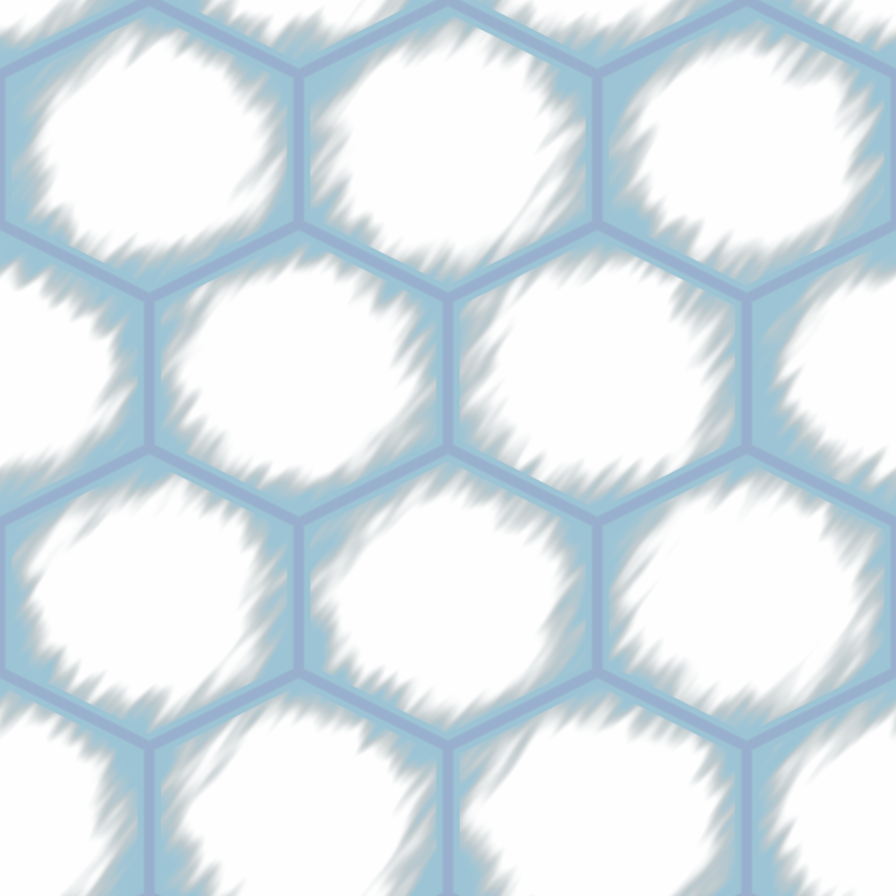
Give the GLSL for this pattern, as a WebGL 1 fragment shader.

```glsl
precision highp float;
// Honeycomb of slightly flattened hexagons, three across and four rows down,
// with blue walls around soft white cores. The cores' rims are feathered by
// sheared gradient noise that wraps at the canvas edges.

uniform vec2 u_resolution;

float hash(vec2 p) {
  return fract(sin(dot(p, vec2(127.1, 311.7))) * 4375.85);
}

// Gradient at a lattice point; a vertical wrap also slides the row by shear
vec2 gradient(vec2 cell, vec2 period, float shear) {
  float turns = floor((cell.y + 0.5) / period.y);
  cell += turns * vec2(shear, -period.y);
  cell.x -= period.x * floor((cell.x + 0.5) / period.x);
  float angle = 6.2832 * hash(cell + period);
  return vec2(cos(angle), sin(angle));
}

// Gradient noise tiling over the unit square, slanted when shear is not zero
float tiledNoise(vec2 uv, vec2 period, float shear) {
  vec2 q = uv * period - vec2(shear * uv.y, 0.0);
  vec2 i = floor(q), f = q - i;
  vec2 e = vec2(1.0, 0.0);
  vec2 w = f * f * f * (f * (f * 6.0 - 15.0) + 10.0);
  float a = dot(gradient(i, period, shear), f);
  float b = dot(gradient(i + e.xy, period, shear), f - e.xy);
  float c = dot(gradient(i + e.yx, period, shear), f - e.yx);
  float d = dot(gradient(i + e.xx, period, shear), f - e.xx);
  return mix(mix(a, b, w.x), mix(c, d, w.x), w.y);
}

// Nearest centre of a rectangular lattice holding every second row
vec2 nearestCentre(vec2 p, vec2 origin) {
  vec2 pitch = vec2(1.0, 1.5);
  return origin + pitch * floor((p - origin) / pitch + 0.5);
}

// Distance inward from the hexagon's wall, for a hexagon one unit wide
float wallDistance(vec2 d) {
  d = abs(d);
  return min(0.5 - d.x, (1.0 - d.x - 2.0 * d.y) * 0.4472);
}

void main() {
  vec2 uv = gl_FragCoord.xy / u_resolution;
  vec2 p = uv * 3.0;

  // Pick the hexagon that contains this point
  vec2 centre = nearestCentre(p, vec2(0.0, 0.25));
  vec2 other = nearestCentre(p, vec2(0.5, 1.0));
  if (wallDistance(p - other) > wallDistance(p - centre)) centre = other;
  vec2 d = p - centre;
  float wall = wallDistance(d);
  vec2 id = centre - 3.0 * floor((centre + 0.1) / 3.0);

  // Core radius, varied per cell and ruffled by slanted streaks
  float radius = length(d * vec2(0.96, 1.05));
  radius += 0.03 * (hash(id + 3.7) - 0.5);
  radius += 0.06 * tiledNoise(uv, vec2(11.0), 0.0);
  radius += 0.085 * tiledNoise(uv, vec2(48.0, 16.0), 36.0);
  radius += 0.04 * tiledNoise(uv, vec2(88.0, 26.0), 66.0);
  float core = clamp((0.477 - radius) / 0.16, 0.0, 1.0);

  // Blue rim to grey feathering to white core
  vec3 rim = vec3(0.615, 0.77, 0.835);
  vec3 color = mix(rim, vec3(0.755, 0.79, 0.80), smoothstep(0.0, 0.55, core));
  color = mix(color, vec3(0.997), smoothstep(0.35, 1.0, core));

  // Plain band beside the wall, then the wall line itself
  float pixel = 3.0 / u_resolution.x;
  color = mix(rim, color, smoothstep(0.039 - pixel, 0.039 + pixel, wall));
  float line = 1.0 - smoothstep(0.018 - 0.5 * pixel - 0.005, 0.023 + 0.5 * pixel, wall);
  color = mix(color, vec3(0.595, 0.69, 0.805), line);

  gl_FragColor = vec4(color, 1.0);
}
```
